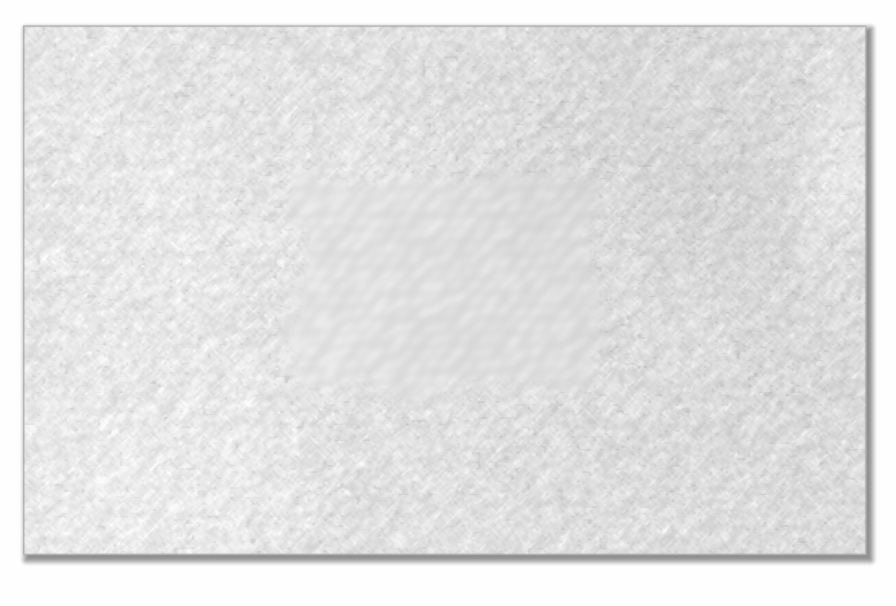
Reproduce this texture procedurally as a WebGL 1 fragment shader.

```glsl
precision highp float;
// A pale grey, finely dimpled panel with a soft centre and a drop shadow on white.
uniform vec2 u_resolution;

const vec2 PANEL_CENTER = vec2(0.734, 0.521);
const vec2 PANEL_HALF = vec2(0.696, 0.437);
const vec2 SOFT_CENTER = vec2(0.735, 0.535);
const vec2 SOFT_HALF = vec2(0.245, 0.175);
const vec2 DIMPLE_SIZE = vec2(0.0265, 0.0215);
const vec3 PAPER = vec3(0.995);
const vec3 SHADOW = vec3(0.52);
const vec3 RIM = vec3(0.64);

float hash(vec2 p) {
  vec3 q = fract(p.xyx * vec3(0.1031, 0.1030, 0.0973));
  q += dot(q, q.yzx + 33.33);
  return fract((q.x + q.y) * q.z);
}

float valueNoise(vec2 p) {
  vec2 i = floor(p);
  vec2 f = fract(p);
  f = f * f * (3.0 - 2.0 * f);
  float low = mix(hash(i), hash(i + vec2(1.0, 0.0)), f.x);
  float high = mix(hash(i + vec2(0.0, 1.0)), hash(i + vec2(1.0)), f.x);
  return mix(low, high, f.y);
}

float boxDistance(vec2 p, vec2 halfSize) {
  vec2 d = abs(p) - halfSize;
  return length(max(d, 0.0)) + min(max(d.x, d.y), 0.0);
}

vec2 diagonalAxes(vec2 p) {
  return vec2(p.x + p.y, p.x - p.y) * 0.7071;
}

float bump(vec2 p, vec2 center, float radius) {
  vec2 d = (p - center) / radius;
  return exp(-dot(d, d));
}

// Sheared rows of slanted, jittered highlights, centred near zero
float dimples(vec2 p, vec2 size, float jitter) {
  vec2 q = p / size;
  float sum = 0.0;
  for (int j = -2; j <= 2; j++) {
    float row = floor(q.y) + float(j);
    float shift = 0.42 * row;
    float column = floor(q.x + shift);
    for (int i = -2; i <= 2; i++) {
      vec2 id = vec2(column + float(i), row);
      vec2 offset = vec2(hash(id + 17.0), hash(id + 71.0)) - 0.5;
      vec2 center = vec2(id.x - shift, row) + 0.5 + offset * jitter;
      vec2 d = diagonalAxes(q - center) * vec2(1.6, 2.7);
      sum += (0.7 + 0.6 * hash(id + 131.0)) * exp(-dot(d, d));
    }
  }
  return sum - 0.73;
}

// Small crossed fibres on the crisp part of the surface
float fibres(vec2 p) {
  vec2 q = diagonalAxes(p);
  float rising = valueNoise(q * vec2(95.0, 240.0) + 40.0);
  float falling = valueNoise(q * vec2(250.0, 110.0) + 90.0);
  return rising + falling - 1.0;
}

// Broad uneven light across the panel
float lighting(vec2 p) {
  float tone = mix(0.897, 0.861, smoothstep(0.15, 1.2, p.x + 0.15 * (p.y - 0.5)));
  tone += 0.025 * bump(p, vec2(0.27, 0.2), 0.22);
  tone += 0.012 * bump(p, vec2(0.32, 0.65), 0.25);
  tone -= 0.022 * bump(p, vec2(1.17, 0.72), 0.22);
  tone += 0.05 * bump(p * vec2(1.0, 0.4), vec2(1.375, 0.29), 0.065);
  return tone + 0.02 * (valueNoise(p * 7.0) - 0.5);
}

float surfaceTone(vec2 p) {
  float softEdge = boxDistance(p - SOFT_CENTER, SOFT_HALF);
  softEdge += 0.04 * (valueNoise(p * 18.0) - 0.5);
  float crisp = smoothstep(-0.025, 0.025, softEdge);
  float fleck = smoothstep(0.80, 0.95, valueNoise(p * vec2(110.0, 190.0)));
  float glint = smoothstep(0.78, 0.96, valueNoise(diagonalAxes(p) * vec2(80.0, 170.0) + 200.0));
  float tone = lighting(p) + mix(0.048, 0.055, crisp) * dimples(p, DIMPLE_SIZE, 0.4);
  return tone + crisp * (0.055 * fibres(p) - 0.05 * fleck + 0.04 * glint);
}

void main() {
  vec2 p = gl_FragCoord.xy / u_resolution.y;
  float pixel = 1.0 / u_resolution.y;
  float edge = boxDistance(p - PANEL_CENTER, PANEL_HALF);

  // Drop shadow falling to the lower right
  vec2 shadowOffset = vec2(0.006, -0.007);
  float shadowEdge = boxDistance(p - PANEL_CENTER - shadowOffset, PANEL_HALF);
  float shade = 1.0 - smoothstep(-0.004, 0.013, shadowEdge);
  vec3 color = mix(PAPER, SHADOW, shade * 0.9);

  // Panel with a thin grey rim
  vec3 panel = vec3(min(surfaceTone(p), 0.985));
  float rim = 1.0 - smoothstep(0.001, 0.004, abs(edge));
  panel = mix(panel, RIM, rim * 0.75);
  color = mix(color, panel, 1.0 - smoothstep(-0.5 * pixel, 0.5 * pixel, edge));

  gl_FragColor = vec4(color, 1.0);
}
```
